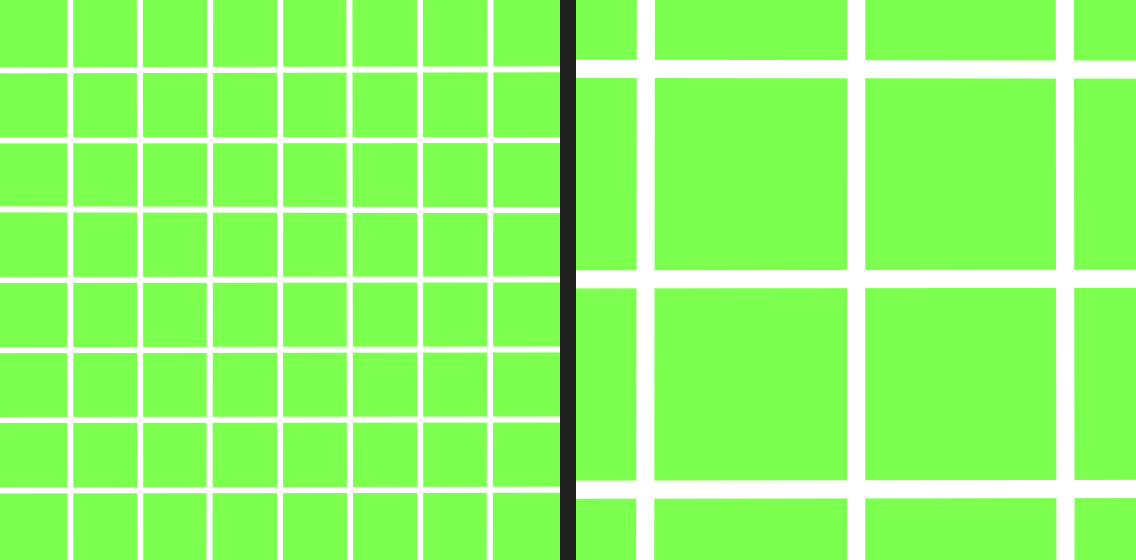
Left: the whole. Right: its middle third, enlarged.
Give the GLSL for this pattern, as a Shadertoy shader.

```glsl
// Eight by eight green tiles parted by thin white lines, open at the border.
// Each line is a distance to the nearest division, shifted and tilted very
// slightly by a hash of its index so the grid looks laid by hand.

const float TILES = 8.0;
const float LINE_WIDTH = 0.0108;
const float MAX_SHIFT = 0.0007;
const float MAX_TILT = 0.002;
const vec3 TILE_GREEN = vec3(0.49, 1.0, 0.31);
const vec3 LINE_WHITE = vec3(1.0);

// Sine-free hash giving two values in -1..1
vec2 signedHash(vec2 p) {
    vec3 q = fract(p.xyx * vec3(0.1031, 0.1030, 0.0973));
    q += dot(q, q.yzx + 33.33);
    return 2.0 * fract((q.xx + q.yz) * q.zy) - 1.0;
}

// Coverage of the inner lines that divide the axis "across"
float lineCoverage(float across, float along, float seed, float pixel) {
    float index = clamp(round(across * TILES), 1.0, TILES - 1.0);
    vec2 wobble = signedHash(vec2(index, seed));
    float center = index / TILES + wobble.x * MAX_SHIFT
                 + wobble.y * MAX_TILT * (along - 0.5);
    float edge = abs(across - center) - 0.5 * LINE_WIDTH;
    return clamp(0.5 - edge / pixel, 0.0, 1.0);
}

void mainImage(out vec4 fragColor, in vec2 fragCoord) {
    vec2 uv = fragCoord / iResolution.xy;
    vec2 pixel = 1.0 / iResolution.xy;

    // Upright and level lines
    float upright = lineCoverage(uv.x, uv.y, 3.0, pixel.x);
    float level = lineCoverage(uv.y, uv.x, 11.0, pixel.y);

    vec3 color = mix(TILE_GREEN, LINE_WHITE, max(upright, level));
    fragColor = vec4(color, 1.0);
}
```
